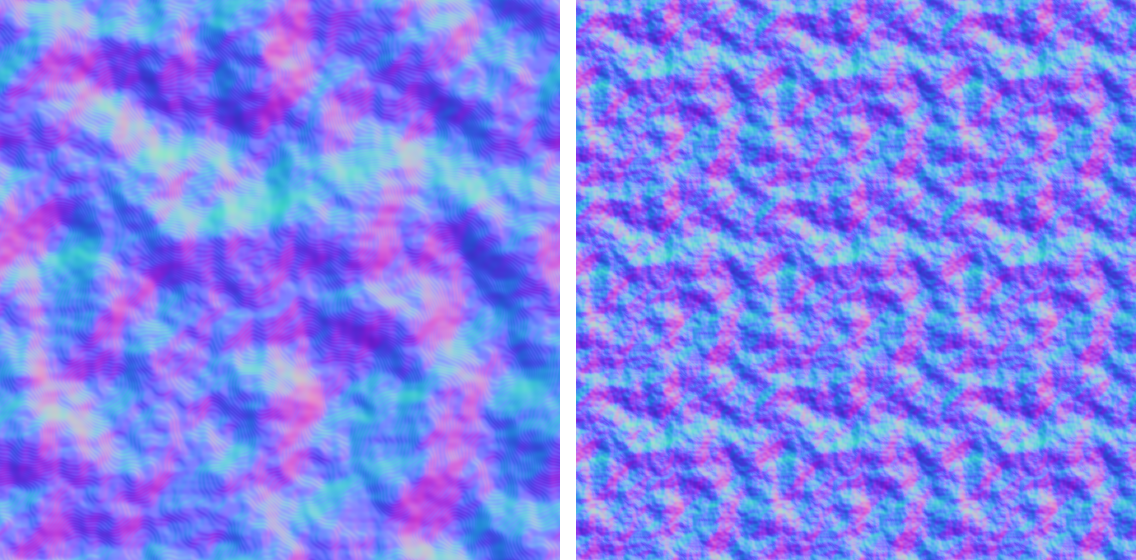
Left: one tile. Right: repeated 3 by 3.
Give the GLSL for this texture map, as a WebGL 1 fragment shader.

```glsl
precision highp float;
// Tileable tangent-space normal map of soft cloudy relief with faint contour ripples.

uniform vec2 u_resolution;

#define BASE_CELLS 5.0       // noise cells across the tile in the first octave
#define OCTAVES 4
#define GAIN 0.35            // height ratio between octaves
#define RELIEF 0.092         // steepness of the surface
#define CONTOUR_LEVELS 28.0  // height steps per unit of height
#define RIPPLE 0.085         // slope added by the contour steps
#define SEED 17.0

const float TAU = 6.2831853;

// Unit gradient of a lattice node; the node index wraps at the period.
vec2 nodeGradient(vec2 node, float period, float seed) {
  vec2 p = mod(node, period) + seed;
  vec3 q = fract(p.xyx * vec3(0.1031, 0.1030, 0.0973));
  q += dot(q, q.yzx + 33.33);
  float angle = TAU * fract((q.x + q.y) * q.z);
  return vec2(cos(angle), sin(angle));
}

// Periodic gradient noise: x = value, yz = analytic derivative.
vec3 gradientNoise(vec2 p, float period, float seed) {
  vec2 cell = floor(p);
  vec2 f = p - cell;
  vec2 w = f * f * f * (f * (f * 6.0 - 15.0) + 10.0);
  vec2 dw = 30.0 * f * f * (f - 1.0) * (f - 1.0);

  vec2 ga = nodeGradient(cell, period, seed);
  vec2 gb = nodeGradient(cell + vec2(1.0, 0.0), period, seed);
  vec2 gc = nodeGradient(cell + vec2(0.0, 1.0), period, seed);
  vec2 gd = nodeGradient(cell + vec2(1.0, 1.0), period, seed);
  float a = dot(ga, f);
  float b = dot(gb, f - vec2(1.0, 0.0));
  float c = dot(gc, f - vec2(0.0, 1.0));
  float d = dot(gd, f - vec2(1.0, 1.0));

  float value = mix(mix(a, b, w.x), mix(c, d, w.x), w.y);
  vec2 slope = mix(mix(ga, gb, w.x), mix(gc, gd, w.x), w.y);
  slope += dw * vec2(mix(b - a, d - c, w.y), mix(c - a, d - b, w.x));
  return vec3(value, slope);
}

// Sum of octaves: x = height, yz = slope per tile width.
vec3 cloudHeight(vec2 uv) {
  vec3 sum = vec3(0.0);
  float cells = BASE_CELLS;
  float amplitude = 1.0;
  for (int i = 0; i < OCTAVES; i++) {
    float octave = float(i);
    vec2 shift = vec2(0.37, 0.61) * (octave + 1.0);  // keeps lattices unaligned
    vec3 n = gradientNoise(uv * cells + shift, cells, SEED + 41.0 * octave);
    sum += amplitude * vec3(n.x, n.yz * cells);
    cells *= 2.0;
    amplitude *= GAIN;
  }
  return sum;
}

void main() {
  vec2 uv = gl_FragCoord.xy / u_resolution;
  vec3 height = cloudHeight(uv);
  float steepness = length(height.yz);

  // Contour ripples, faded where they would be finer than the pixel grid.
  float linesPerPixel = steepness * CONTOUR_LEVELS / min(u_resolution.x, u_resolution.y);
  float visible = 1.0 - smoothstep(0.28, 0.55, linesPerPixel);
  vec2 downhill = height.yz / (steepness + 0.6);
  float ripple = RIPPLE * visible * cos(TAU * CONTOUR_LEVELS * height.x);

  // Surface normal packed into colour.
  vec2 slope = RELIEF * height.yz + ripple * downhill;
  vec3 normal = normalize(vec3(-slope, 1.0));
  gl_FragColor = vec4(normal * 0.5 + 0.5, 1.0);
}
```
